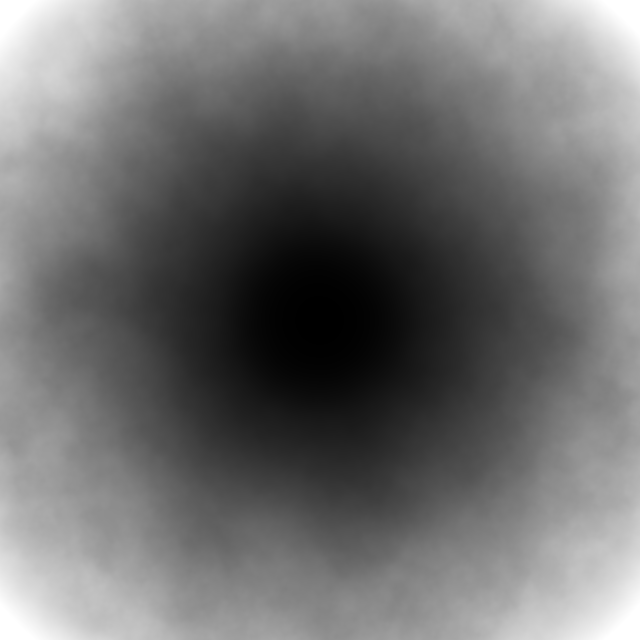
A Shadertoy shader for this background:

```glsl
// Dark misty hollow fading radially into pale cloud at the corners.

float hash(vec2 cell) {
    return fract(sin(dot(cell, vec2(127.1, 311.7))) * 43758.5453);
}

float valueNoise(vec2 p) {
    vec2 cell = floor(p);
    vec2 f = fract(p);
    vec2 blend = f * f * f * (f * (f * 6.0 - 15.0) + 10.0);
    float low = mix(hash(cell), hash(cell + vec2(1.0, 0.0)), blend.x);
    float high = mix(hash(cell + vec2(0.0, 1.0)), hash(cell + 1.0), blend.x);
    return mix(low, high, blend.y);
}

// Layered noise, centred on zero
float cloudNoise(vec2 p, int octaves) {
    float sum = 0.0;
    float amplitude = 0.5;
    mat2 turn = mat2(0.8, 0.6, -0.6, 0.8);
    for (int i = 0; i < octaves; i++) {
        sum += amplitude * (valueNoise(p) - 0.5);
        p = turn * p * 2.03 + vec2(17.3, 9.1);
        amplitude *= 0.55;
    }
    return sum;
}

// Broad soft swelling of the mist
float softPatch(vec2 uv, vec2 center, float radius) {
    vec2 d = (uv - center) / radius;
    return exp(-dot(d, d));
}

// Brightness rising from the black core to the white corners
float radialGlow(float radius) {
    float glow = radius * radius / (0.187 + 0.43 * radius);
    float core = smoothstep(0.02, 0.17, radius);
    float corner = smoothstep(0.58, 0.71, radius);
    return glow * mix(0.25, 1.0, core) + 0.08 * corner;
}

float mistPatches(vec2 uv) {
    float pale = softPatch(uv, vec2(0.18, 0.27), 0.09)
               + softPatch(uv, vec2(0.08, 0.86), 0.10)
               + softPatch(uv, vec2(0.43, 0.17), 0.08)
               + softPatch(uv, vec2(0.83, 0.18), 0.10);
    float dim = softPatch(uv, vec2(0.86, 0.50), 0.10)
              + softPatch(uv, vec2(0.56, 0.22), 0.08)
              + softPatch(uv, vec2(0.64, 0.89), 0.09)
              + softPatch(uv, vec2(0.27, 0.88), 0.09)
              + softPatch(uv, vec2(0.08, 0.52), 0.08)
              + softPatch(uv, vec2(0.94, 0.73), 0.07);
    return pale - dim;
}

void mainImage(out vec4 fragColor, in vec2 fragCoord) {
    vec2 uv = fragCoord / iResolution.xy;
    float radius = length(uv - 0.5);

    // Mist varies the glow, so its contrast vanishes in the dark core
    float mist = 0.32 * cloudNoise(uv * 9.0, 5) + 0.10 * mistPatches(uv);
    mist *= 1.0 - smoothstep(0.52, 0.70, radius);
    float shade = radialGlow(radius) * (1.0 + mist);

    fragColor = vec4(vec3(clamp(shade, 0.0, 1.0)), 1.0);
}
```
